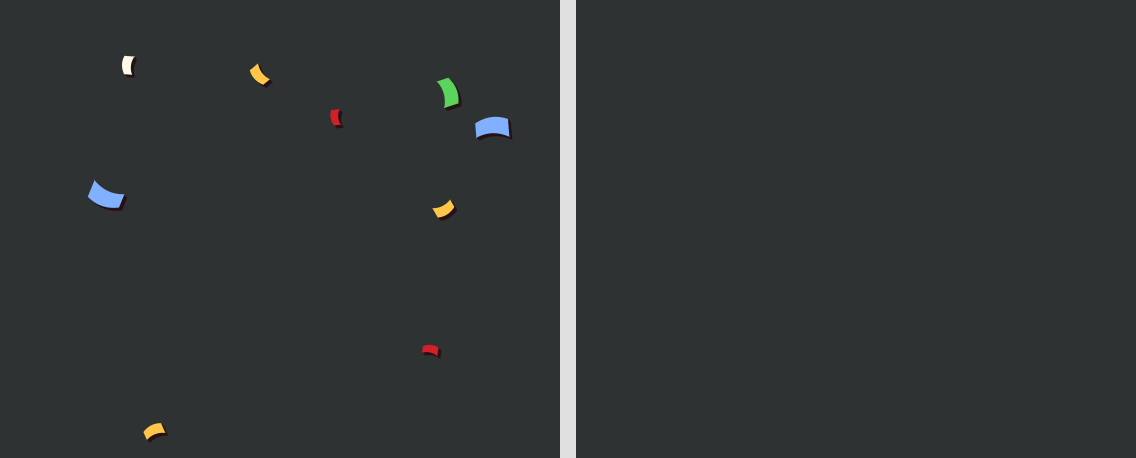
Left, the full canvas; right, a detail of the centre.
A Shadertoy shader for this background:

```glsl
// Sparse curled paper confetti with short dark extruded edges on a flat slate field.
// Layered sines scatter the pieces around an empty centre and turn them; each piece
// is a box distance bent by a parabola, with its shadow swept along one direction.

const vec3 SLATE = vec3(0.184, 0.196, 0.196);
const vec3 SHADOW = vec3(0.150, 0.072, 0.080);
const vec2 SHADOW_SHIFT = vec2(0.0066, -0.0066); // in canvas heights
const int SHADOW_STEPS = 4;
const float ASPECT = 0.49;  // piece width over length
const float BEND = 0.25;    // curl height over half length
const float TAPER = 0.11;   // widening towards one end
const float TAU = 6.28319;

// Paper kinds: rgb colour, then half length in canvas heights
const vec4 PAPER[5] = vec4[5](
    vec4(1.00, 0.78, 0.29, 0.0215),  // yellow
    vec4(0.82, 0.13, 0.15, 0.0170),  // red
    vec4(0.50, 0.69, 1.00, 0.0360),  // blue
    vec4(0.36, 0.83, 0.36, 0.0300),  // green
    vec4(1.00, 0.98, 0.91, 0.0200)); // cream
const int COUNT = 9;
const int KIND[COUNT] = int[COUNT](0, 1, 0, 2, 3, 1, 0, 4, 2);

// Uneven ring of positions around the canvas centre
vec2 piecePosition(float i) {
    float t = i / float(COUNT - 1);
    float angle = -2.13 + 5.18 * pow(t, 0.8) + 0.44 * sin(TAU * t) + 0.17 * sin(1.25 * i);
    float radius = 0.41 + 0.11 * cos(1.8 * i) + 0.05 * sin(0.8 * i);
    return radius * vec2(cos(angle), sin(angle));
}

float pieceTilt(float i) {
    return 0.42 - 1.92 * sin(0.707 * i) + 1.3 * sin(2.6 * i);
}

// Approximate distance to a curled strip lying along x, bulging towards +y
float curledStrip(vec2 p, float halfLength) {
    float u = clamp(p.x / halfLength, -1.5, 1.5);
    float slope = 2.0 * BEND * u;
    float y = p.y - BEND * halfLength * (0.5 - u * u);
    float halfWidth = ASPECT * halfLength * (1.0 + TAPER * u);
    float across = (abs(y) - halfWidth) / sqrt(1.0 + slope * slope);
    return max(abs(p.x) - halfLength, across);
}

float coverage(float dist) {
    return clamp(0.5 - dist * iResolution.y, 0.0, 1.0);
}

void mainImage(out vec4 fragColor, in vec2 fragCoord) {
    vec2 p = (fragCoord - 0.5 * iResolution.xy) / iResolution.y;
    vec3 color = SLATE;

    for (int i = 0; i < COUNT; i++) {
        vec4 paper = PAPER[KIND[i]];
        float tilt = pieceTilt(float(i));
        float c = cos(tilt), s = sin(tilt);
        mat2 toLocal = mat2(c, -s, s, c);
        vec2 q = p - piecePosition(float(i));

        // Sweep the outline along the shadow direction
        float shadowDist = 1.0;
        for (int k = 1; k <= SHADOW_STEPS; k++) {
            vec2 shift = SHADOW_SHIFT * float(k) / float(SHADOW_STEPS);
            shadowDist = min(shadowDist, curledStrip(toLocal * (q - shift), paper.w));
        }
        color = mix(color, SHADOW, coverage(shadowDist));
        color = mix(color, paper.rgb, coverage(curledStrip(toLocal * q, paper.w)));
    }
    fragColor = vec4(color, 1.0);
}
```
